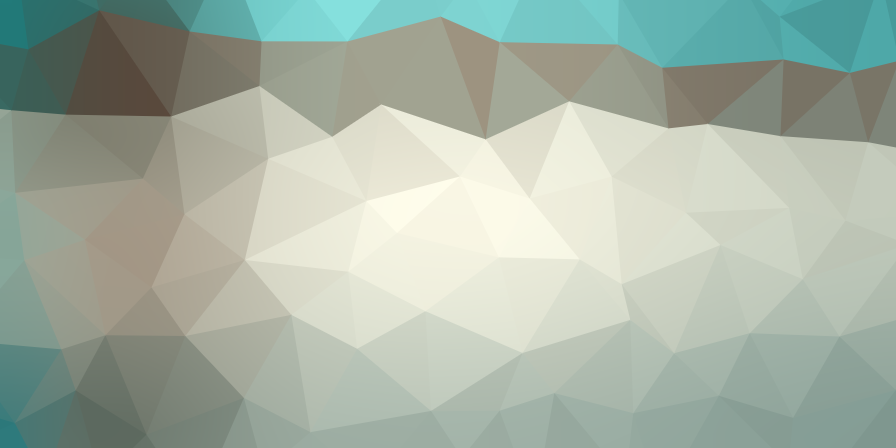
Write a Shadertoy shader that draws this background.

```glsl
const vec2 CELL = vec2(0.18, 1.0 / 6.0);

float hash(vec2 p) {
    vec3 q = fract(p.xyx * vec3(0.1031, 0.1030, 0.0973));
    q += dot(q, q.yzx + 33.33);
    return fract((q.x + q.y) * q.z);
}

// Staggered, zigzag, jittered lattice vertex; upper rows sag to the right
vec2 meshVertex(vec2 id) {
    vec2 jitter = vec2(hash(id + 17.0), hash(id + 71.0)) - 0.5;
    float stagger = 0.5 * mod(id.y, 2.0);
    float zigzag = 0.34 * (mod(id.x, 2.0) - 0.5);
    vec2 v = (id + vec2(stagger, 0.5 + zigzag) + jitter * vec2(0.7, 0.5)) * CELL;
    v.y -= 0.08 * smoothstep(1.2, 2.0, v.x) * smoothstep(0.3, 0.75, v.y);
    return v;
}

float cross2(vec2 a, vec2 b) {
    return a.x * b.y - a.y * b.x;
}

float edgeDistance(vec2 p, vec2 a, vec2 b) {
    return cross2(b - a, p - a) / length(b - a);
}

// Antialiased triangle mask, independent of winding
float triangleMask(vec2 p, vec2 a, vec2 b, vec2 c, float pixel) {
    float winding = sign(cross2(b - a, c - a));
    float inside = min(winding * edgeDistance(p, a, b),
                   min(winding * edgeDistance(p, b, c),
                       winding * edgeDistance(p, c, a)));
    return clamp(0.5 + inside / pixel, 0.0, 1.0);
}

float glow(vec2 p, vec2 center, vec2 radius) {
    vec2 d = (p - center) / radius;
    return exp(-dot(d, d));
}

vec3 skyColor(vec2 p) {
    vec3 col = mix(vec3(0.12, 0.50, 0.50), vec3(0.50, 0.84, 0.83), smoothstep(0.0, 0.8, p.x));
    col = mix(col, vec3(0.29, 0.63, 0.63), smoothstep(1.0, 2.0, p.x));
    return mix(col, vec3(0.26, 0.33, 0.29), 0.95 * glow(p, vec2(0.28, 0.92), vec2(0.19, 0.15)));
}

vec3 beltColor(vec2 p) {
    vec3 col = mix(vec3(0.36, 0.30, 0.25), vec3(0.63, 0.63, 0.56), smoothstep(0.25, 0.8, p.x));
    col = mix(col, vec3(0.48, 0.48, 0.43), smoothstep(1.2, 1.75, p.x));
    return mix(vec3(0.22, 0.39, 0.36), col, smoothstep(0.0, 0.32, p.x));
}

vec3 groundColor(vec2 p) {
    vec3 col = mix(vec3(0.60, 0.67, 0.63), vec3(0.76, 0.79, 0.73), smoothstep(0.0, 0.4, p.y));
    // Cream centre and cool lower right
    col = mix(col, vec3(0.99, 0.98, 0.91), glow(p, vec2(1.02, 0.53), vec2(0.6, 0.32)));
    col = mix(col, vec3(0.49, 0.59, 0.56), 0.9 * glow(p, vec2(2.05, 0.0), vec2(0.6, 0.3)));
    // Brown, grey and teal patches on the left
    col = mix(col, vec3(0.63, 0.57, 0.50), 0.9 * glow(p, vec2(0.28, 0.42), vec2(0.27, 0.33)));
    col = mix(col, vec3(0.46, 0.46, 0.40), 0.85 * glow(p, vec2(0.18, 0.70), vec2(0.3, 0.11)));
    col = mix(col, vec3(0.53, 0.66, 0.61), glow(p, vec2(-0.03, 0.45), vec2(0.15, 0.3)));
    col = mix(col, vec3(0.34, 0.39, 0.35), 0.9 * glow(p, vec2(0.24, 0.04), vec2(0.27, 0.2)));
    return mix(col, vec3(0.17, 0.47, 0.48), glow(p, vec2(0.0, 0.03), vec2(0.11, 0.19)));
}

// Facet colour with a random tint, strongest in the belt
vec3 facetColor(vec2 place, float row, float seed) {
    vec2 p = clamp(place, vec2(0.0), vec2(2.0, 1.0));
    float tint = seed - 0.5;
    if (row > 4.5) return skyColor(p) * (1.0 + 0.12 * tint);
    if (row > 3.5) return beltColor(p) * (1.0 + tint * vec3(0.06, 0.20, 0.24));
    float contrast = mix(0.05, 0.14, smoothstep(0.55, 0.7, p.y));
    return groundColor(p) * (1.0 + contrast * (tint - 0.1) * vec3(0.9, 1.0, 1.1));
}

void mainImage(out vec4 fragColor, in vec2 fragCoord) {
    vec2 p = fragCoord / iResolution.y;
    float pixel = 1.0 / iResolution.y;
    vec2 home = floor(p / CELL - vec2(0.0, 0.5));
    vec3 sum = vec3(0.0);
    float total = 0.0;

    for (int j = -1; j <= 1; j++)
    for (int i = -1; i <= 1; i++) {
        vec2 id = home + vec2(i, j);
        vec2 a = meshVertex(id);
        vec2 b = meshVertex(id + vec2(1, 0));
        vec2 c = meshVertex(id + vec2(1, 1));
        vec2 d = meshVertex(id + vec2(0, 1));

        // Split each quad along its shorter diagonal
        bool splitAC = distance(a, c) < distance(b, d);
        vec2 start = splitAC ? a : b;
        vec2 end = splitAC ? c : d;
        for (int k = 0; k < 2; k++) {
            vec2 tip = splitAC ? (k == 0 ? b : d) : (k == 0 ? a : c);
            float mask = triangleMask(p, start, end, tip, pixel);
            float seed = hash(id + 40.0 + 9.7 * float(k));
            // A slight slope of colour inside the facet softens its borders
            vec2 place = mix((start + end + tip) / 3.0, p, 0.3);
            sum += mask * facetColor(place, id.y, seed);
            total += mask;
        }
    }
    fragColor = vec4(sum / max(total, 0.0001), 1.0);
}
```
